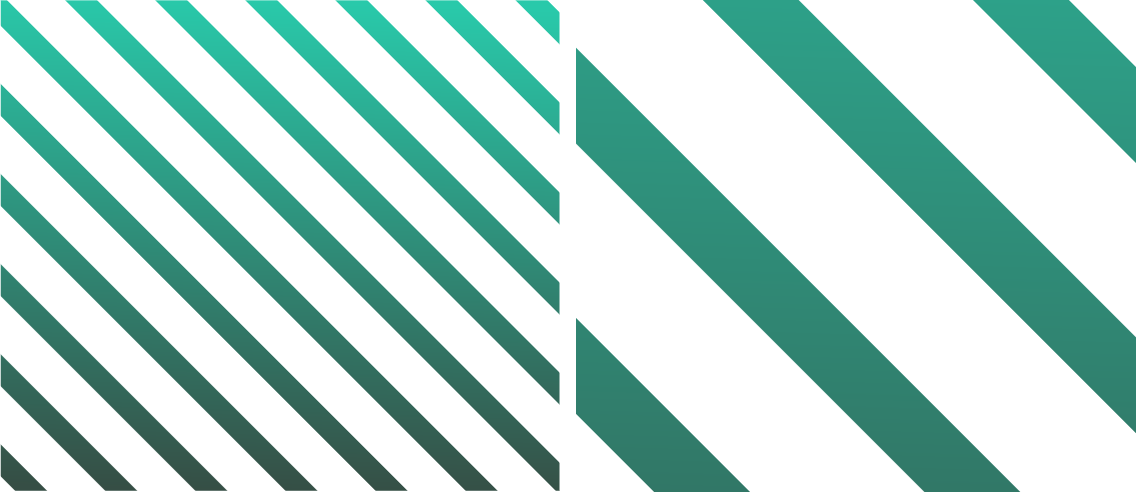
Left: the whole. Right: its middle third, enlarged.
Write a Shadertoy shader that draws this pattern.

```glsl
// Diagonal 45 degree stripes on white, falling to the right, tinted by one
// smooth gradient from bright teal at the top to dark grey-green at the bottom.
// Stripes are a repeated distance to a line; lengths are in canvas heights.

const vec3 PAPER       = vec3(1.0);
const vec3 TEAL_TOP    = vec3(0.160, 0.790, 0.668);
const vec3 GREEN_BASE  = vec3(0.210, 0.307, 0.270);

const float PERIOD     = 0.1831;  // stripe spacing measured along the top edge
const float BAND       = 0.0650;  // stripe width measured along the top edge
const float FIRST      = 0.1644;  // centre of a stripe on the top edge
const float TILT       = 0.03;    // slight sideways lean of the gradient

const vec2 MARGIN_LOW  = vec2(0.0015, 0.0025);  // left, bottom
const vec2 MARGIN_HIGH = vec2(0.0010, 0.0007);  // right, top

// Signed distance to the nearest stripe, negative inside.
float stripeDistance(vec2 p) {
    float along = p.x + p.y - 1.0 - FIRST;
    float offset = (fract(along / PERIOD + 0.5) - 0.5) * PERIOD;
    return (abs(offset) - 0.5 * BAND) * inversesqrt(2.0);
}

// Signed distance to the thin-margined printed area, negative inside.
float frameDistance(vec2 p, vec2 size) {
    vec2 d = max(MARGIN_LOW - p, p - (size - MARGIN_HIGH));
    return max(d.x, d.y);
}

// Coverage of a shape over one pixel.
float coverage(float dist, float pixel) {
    return clamp(0.5 - dist / pixel, 0.0, 1.0);
}

void mainImage(out vec4 fragColor, in vec2 fragCoord) {
    float pixel = 1.0 / iResolution.y;
    vec2 p = fragCoord * pixel;
    vec2 size = iResolution.xy * pixel;

    // Gradient ink
    float height = p.y + TILT * (p.x - 0.5 * size.x);
    vec3 ink = mix(GREEN_BASE, TEAL_TOP, clamp(height, 0.0, 1.0));

    // Stripes clipped to the frame
    float mask = coverage(stripeDistance(p), pixel)
               * coverage(frameDistance(p, size), pixel);

    fragColor = vec4(mix(PAPER, ink, mask), 1.0);
}
```
